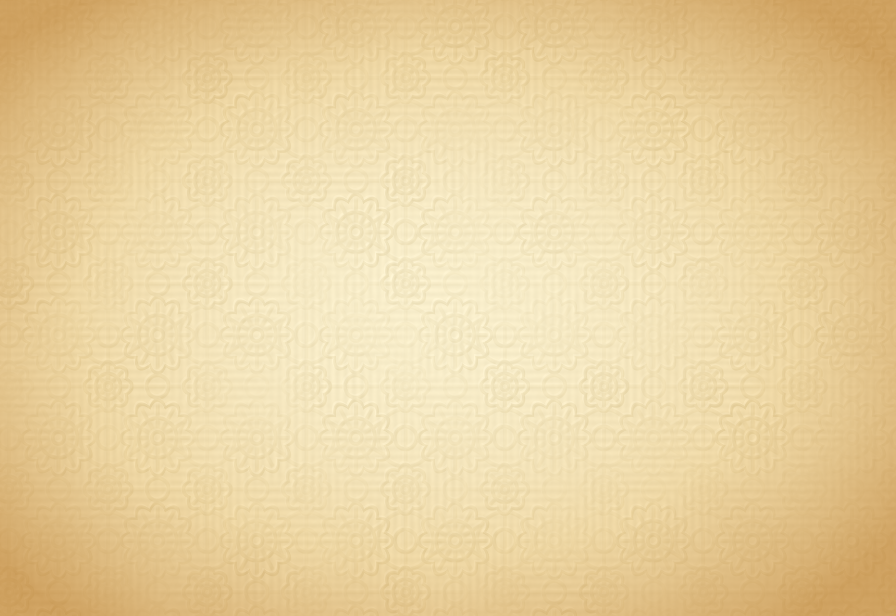
This texture is drawn by a WebGL 2 fragment shader. Its source:

```glsl
#version 300 es
precision highp float;
// Aged cream paper with a faint embossed lattice of rosettes and a tan vignette.
uniform vec2 u_resolution;
out vec4 outColor;

#define GLOW_CENTER vec2(0.485, 0.495)
#define MOTIF_ORIGIN vec2(0.739, 0.456)
#define MOTIF_SIZE vec2(0.161, 0.167)
#define LINE_WIDTH 0.012
#define LINE_STRENGTH 0.050
#define WEAVE_STRENGTH 0.012
#define GRAIN_STRENGTH 0.018
#define STAIN_STRENGTH 0.13

const float TAU = 6.2831853;
const vec3 CREAM = vec3(0.970, 0.928, 0.790);
const vec3 STRAW = vec3(0.932, 0.842, 0.642);
const vec3 TAN = vec3(0.835, 0.675, 0.430);

vec2 hashGradient(vec2 cell) {
    vec3 h = fract(cell.xyx * vec3(0.1031, 0.1030, 0.0973));
    h += dot(h, h.yzx + 33.33);
    float angle = TAU * fract((h.x + h.y) * h.z);
    return vec2(cos(angle), sin(angle));
}

float gradientNoise(vec2 p) {
    vec2 i = floor(p), f = fract(p);
    vec2 u = f * f * f * (f * (f * 6.0 - 15.0) + 10.0);
    float a = dot(hashGradient(i), f);
    float b = dot(hashGradient(i + vec2(1, 0)), f - vec2(1, 0));
    float c = dot(hashGradient(i + vec2(0, 1)), f - vec2(0, 1));
    float d = dot(hashGradient(i + vec2(1, 1)), f - vec2(1, 1));
    return mix(mix(a, b, u.x), mix(c, d, u.x), u.y);
}

float fractalNoise(vec2 p) {
    float sum = 0.0, amplitude = 0.6;
    for (int i = 0; i < 4; i++) {
        sum += amplitude * gradientNoise(p);
        p = p * 2.03 + 17.3;
        amplitude *= 0.5;
    }
    return sum;
}

// Soft line around the zero set of a distance.
float stroke(float distanceToLine, float pixel) {
    return 1.0 - smoothstep(LINE_WIDTH, LINE_WIDTH + 1.5 * pixel, abs(distanceToLine));
}

// Scalloped rings with radial ribs between the inner and outer radius.
float rosette(vec2 p, float radius, float petals, float pixel) {
    float r = length(p), angle = atan(p.y, p.x);
    float scallop = abs(cos(0.5 * petals * angle));
    float ink = stroke(r - radius * (0.82 + 0.18 * scallop), pixel);
    ink = max(ink, stroke(r - radius * 0.52, pixel));
    ink = max(ink, stroke(r - radius * 0.16, pixel));
    float ribs = stroke(r * sin(0.5 * petals * angle) * 2.0 / petals, pixel);
    float band = smoothstep(0.16, 0.3, r / radius) * (1.0 - smoothstep(0.8, 0.95, r / radius));
    return max(ink, 0.8 * ribs * band);
}

// One mirrored tile: large rosettes, small ones between them, linking arcs.
float ornament(vec2 q, float pixel) {
    vec2 f = abs(fract(q + 0.5) - 0.5);
    float ink = rosette(f, 0.37, 12.0, pixel);
    ink = max(ink, rosette(f - 0.5, 0.24, 8.0, pixel));
    ink = max(ink, 0.8 * stroke(length(f - vec2(0.5, 0.0)) - 0.11, pixel));
    ink = max(ink, 0.8 * stroke(length(f - vec2(0.0, 0.5)) - 0.11, pixel));
    ink = max(ink, 0.6 * stroke(length(f - vec2(0.5, 0.0)) - 0.28, pixel));
    return max(ink, 0.5 * stroke(min(abs(f.x - 0.5), abs(f.y - 0.5)), pixel));
}

vec3 paperColor(float falloff) {
    vec3 inner = mix(CREAM, STRAW, clamp(falloff / 0.64, 0.0, 1.0));
    return mix(inner, TAN, clamp((falloff - 0.64) / 0.8, 0.0, 1.25));
}

void main() {
    vec2 uv = gl_FragCoord.xy / u_resolution;
    vec2 p = gl_FragCoord.xy / u_resolution.y;

    // Elliptical vignette with uneven staining
    vec2 offset = (uv - GLOW_CENTER) * 2.0;
    float falloff = dot(offset, offset);
    float stain = fractalNoise(p * 3.2 + 4.7);
    falloff += STAIN_STRENGTH * stain * smoothstep(0.1, 0.9, falloff);
    vec3 color = paperColor(max(falloff, 0.0));

    // Embossed pattern, worn in patches and fading toward the border
    vec2 q = (p - MOTIF_ORIGIN) / MOTIF_SIZE;
    float pixel = 1.0 / (u_resolution.y * MOTIF_SIZE.y);
    float wear = clamp(0.75 + 0.9 * gradientNoise(p * 7.0), 0.3, 1.1);
    float fade = mix(1.0, 0.4, smoothstep(0.5, 1.4, falloff));
    float ink = ornament(q, pixel);
    float relief = ornament(q + vec2(0.014, -0.018), pixel);
    float emboss = ink - 0.45 * relief - 0.12;
    color -= LINE_STRENGTH * emboss * wear * fade * vec3(0.75, 0.9, 1.25);

    // Fine woven ripple and paper grain
    vec2 weave = sin(TAU * q * vec2(12.0, 12.0));
    float weavePatch = gradientNoise(p * 9.0 + 30.0);
    color += WEAVE_STRENGTH * mix(weave.x, weave.y, smoothstep(-0.3, 0.3, weavePatch)) * fade;
    color += GRAIN_STRENGTH * fractalNoise(p * 75.0) * vec3(0.8, 1.0, 1.2);

    outColor = vec4(clamp(color, 0.0, 1.0), 1.0);
}
```
